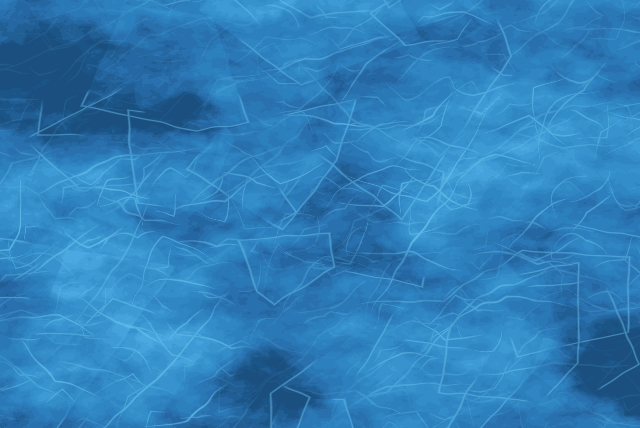
Give the GLSL for this texture, as a Shadertoy shader.

```glsl
float hash(vec2 p) {
    return fract(sin(dot(p, vec2(127.1, 311.7))) * 43758.55);
}

float noise(vec2 p) {
    vec2 i = floor(p), f = fract(p);
    f = f * f * (3.0 - 2.0 * f);
    return mix(mix(hash(i), hash(i + vec2(1, 0)), f.x),
               mix(hash(i + vec2(0, 1)), hash(i + vec2(1, 1)), f.x), f.y);
}

mat2 rotation(float angle) {
    float c = cos(angle), s = sin(angle);
    return mat2(c, -s, s, c);
}

float fbm(vec2 p) {
    float sum = 0.0, amp = 0.5;
    for (int i = 0; i < 5; i++) {
        sum += amp * (noise(p) - 0.5);
        p = rotation(0.25) * p * 2.07 + 13.7;
        amp *= 0.56;
    }
    return sum;
}

float blob(vec2 p, vec2 center, vec2 radius) {
    vec2 q = (p - center) / radius;
    return exp(-dot(q, q));
}

// Signed distance to an irregular convex shard
float shard(vec2 p, float size, float seed) {
    float d = -1.0;
    for (int k = 0; k < 5; k++) {
        float jitter = hash(vec2(seed, float(k) + 3.0));
        float angle = (float(k) + 0.8 * jitter) * 1.2566 + seed;
        float reach = size * mix(0.6, 1.15, hash(vec2(float(k), seed)));
        d = max(d, dot(p, vec2(cos(angle), sin(angle))) - reach);
    }
    return d;
}

// x: tone shift from overlapping plates, y: their bright rims
vec2 plates(vec2 p, float px) {
    vec2 result = vec2(0.0);
    for (int i = 0; i < 26; i++) {
        float id = float(i) + 1.0;
        vec2 center = vec2(1.5 * fract(id * 0.618), hash(vec2(id, 4.0)));
        vec2 q = rotation(0.5 * hash(vec2(id, 8.0)) - 0.1) * (p - center);
        float size = mix(0.06, 0.2, hash(vec2(id, 6.0)));
        float d = shard(q * vec2(0.7, 1.1), size, id);
        float shift = mix(-0.5, 0.55, hash(vec2(id, 2.0)));
        result.x += shift * smoothstep(px, -px, d);
        float broken = smoothstep(0.5, 0.62, noise(p * 7.0 + id * 5.0));
        float rim = smoothstep(0.0015 + px, 0.0015 - px, abs(d));
        result.y = max(result.y, rim * broken);
    }
    return result;
}

// Scattered tapering cracks, one per cell, bent and kinked
float cracks(vec2 p, float scale, float halfWidth, float spread, float curl, float px) {
    vec2 g = p * scale, base = floor(g);
    float line = 0.0;
    for (int y = -1; y <= 1; y++)
    for (int x = -1; x <= 1; x++) {
        vec2 cell = base + vec2(x, y);
        vec2 id = cell + scale * 3.1;
        vec2 center = cell + vec2(hash(id), hash(id + 17.0));
        float angle = 0.2 + spread * (hash(id + 31.0) - 0.5);
        vec2 q = rotation(angle) * (g - center);
        float bend = hash(id + 43.0) - 0.5;
        float kink = hash(id + 59.0) - 0.5;
        q.y += curl * (bend * q.x * q.x + kink * abs(q.x - 0.3 * bend));
        float reach = mix(0.35, 0.95, hash(id + 71.0));
        float taper = 1.0 - pow(abs(q.x) / reach, 2.0);
        float d = abs(q.y) / scale - halfWidth * max(taper, 0.0);
        float strength = mix(0.35, 1.0, hash(id + 83.0));
        line = max(line, strength * smoothstep(px, -px, d) * smoothstep(0.0, 0.25, taper));
    }
    return line;
}

float ramp(float a, float b, float x) {
    return clamp((x - a) / (b - a), 0.0, 1.0);
}

vec3 icePalette(float t) {
    vec3 c = mix(vec3(0.10, 0.31, 0.50), vec3(0.13, 0.38, 0.60), ramp(-1.7, -1.15, t));
    c = mix(c, vec3(0.16, 0.44, 0.68), ramp(-1.15, -0.65, t));
    c = mix(c, vec3(0.17, 0.50, 0.74), ramp(-0.65, 0.0, t));
    c = mix(c, vec3(0.21, 0.57, 0.80), ramp(0.0, 0.8, t));
    return mix(c, vec3(0.30, 0.66, 0.88), ramp(0.9, 1.8, t));
}

// Flat steps with smoothed borders
float posterize(float t, float steps) {
    float f = t * steps;
    float w = clamp(fwidth(f), 0.02, 0.6);
    return (floor(f) + smoothstep(1.0 - w, 1.0, fract(f))) / steps;
}

void mainImage(out vec4 fragColor, in vec2 fragCoord) {
    float px = 0.75 / iResolution.y;
    vec2 p = fragCoord / iResolution.y;
    vec2 wobble = vec2(noise(p * 24.0), noise(p * 24.0 + 50.0)) - 0.5;

    // Deep water and frosted zones
    vec2 w = p + 0.12 * vec2(fbm(p * 6.0), fbm(p * 6.0 + 30.0));
    float deep = blob(w, vec2(0.1, 0.84), vec2(0.3, 0.17))
               + blob(w, vec2(0.42, 0.75), vec2(0.16, 0.05))
               + blob(w, vec2(0.68, 0.1), vec2(0.15, 0.13))
               + blob(w, vec2(1.42, 0.14), vec2(0.17, 0.1));
    float frost = blob(w, vec2(1.08, 0.66), vec2(0.4, 0.17))
                + blob(w, vec2(0.2, 0.52), vec2(0.35, 0.12))
                + blob(w, vec2(0.35, 0.14), vec2(0.25, 0.12));
    float zone = 0.85 * frost - 1.75 * deep;

    // Plates, mottling and flat tones
    vec2 plate = plates(p + 0.006 * wobble, px);
    float mottle = 3.6 * fbm(w * vec2(5.0, 10.0)) + 1.3 * fbm(p * vec2(19.0, 32.0));
    float tone = 0.02 + zone + plate.x + mottle;
    vec3 color = icePalette(posterize(tone, 3.2));

    // Pale fracture lines
    vec2 c = p + 0.012 * wobble;
    float lines = cracks(c, 3.0, 0.0021, 1.2, 0.6, px);
    lines = max(lines, cracks(c + 0.37, 4.5, 0.0021, 1.7, 1.0, px));
    lines = max(lines, cracks(c, 7.0, 0.0019, 1.3, 1.2, px));
    lines = max(lines, 0.8 * cracks(c, 13.0, 0.0017, 1.8, 1.8, px));
    lines *= mix(0.2, 1.0, smoothstep(-0.7, 0.5, zone + 0.3 * mottle));
    lines = max(lines, 0.65 * plate.y);
    color = mix(color, vec3(0.41, 0.76, 0.93), 0.8 * lines);

    fragColor = vec4(color, 1.0);
}
```
